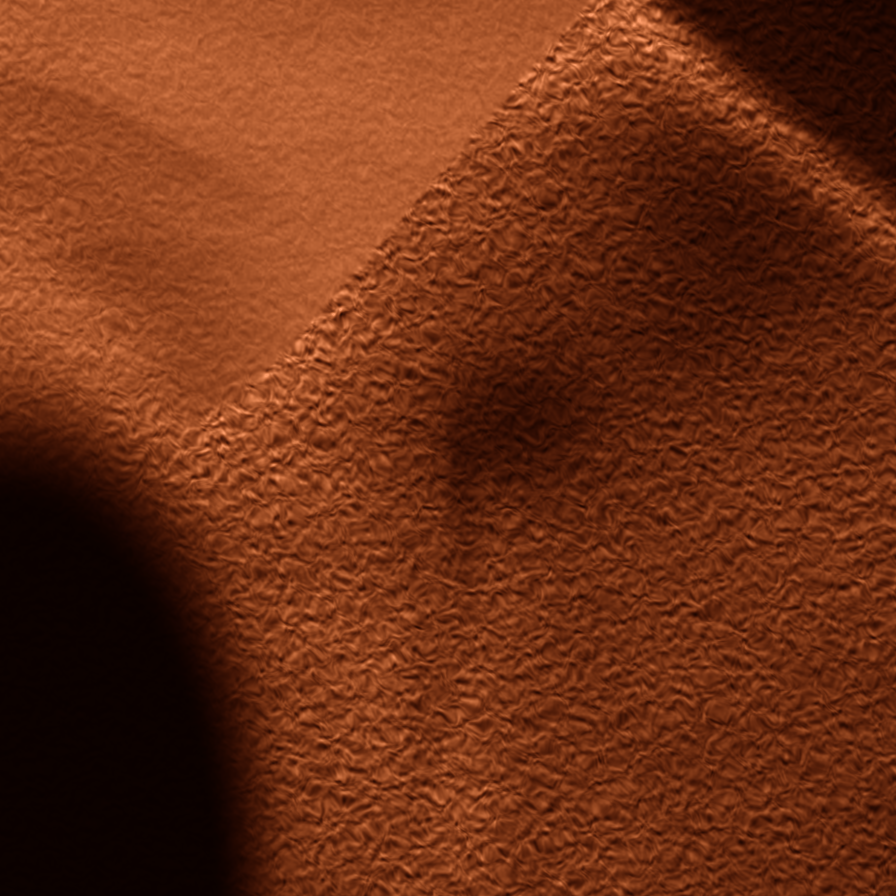
A WebGL 1 fragment shader for this texture:

```glsl
precision highp float;
// Draped suede: a smooth back sheet, a grained front fold and two deep shadows.
// Soft gaussian pools model the light; a noise relief adds the nap, and one
// tone value is finally mapped to a warm brown ramp.
uniform vec2 u_resolution;

float hash(vec2 p) {
  vec3 q = fract(vec3(p.xyx) * 0.1031);
  q += dot(q, q.yzx + 33.33);
  return fract((q.x + q.y) * q.z);
}

float noise(vec2 p) {
  vec2 i = floor(p);
  vec2 f = fract(p);
  f = f * f * (3.0 - 2.0 * f);
  return mix(mix(hash(i), hash(i + vec2(1.0, 0.0)), f.x),
             mix(hash(i + vec2(0.0, 1.0)), hash(i + vec2(1.0, 1.0)), f.x), f.y);
}

float fbm(vec2 p) {
  float sum = 0.0;
  float amp = 0.5;
  for (int i = 0; i < 4; i++) {
    sum += amp * noise(p);
    p = mat2(0.8, 0.6, -0.6, 0.8) * p * 2.03 + 7.1;
    amp *= 0.5;
  }
  return sum;
}

// Soft elliptical pool, rotated by angle
float pool(vec2 p, vec2 center, vec2 radius, float angle) {
  vec2 d = p - center;
  float c = cos(angle);
  float s = sin(angle);
  d = vec2(c * d.x + s * d.y, c * d.y - s * d.x) / radius;
  return exp(-dot(d, d));
}

// Height of the front fold's upper edge
float foldEdge(float x) {
  float h = x - 0.255;
  return 0.53 + 0.58 * (h + sqrt(h * h + 0.0012));
}

// Pebbled nap, lit from the upper left
float napHeight(vec2 p) {
  return noise(p) + 0.45 * noise(p * 2.1 + 19.0);
}

float nap(vec2 p) {
  vec2 q = mat2(0.94, 0.34, -0.34, 0.94) * p * vec2(125.0, 150.0);
  q += 1.3 * vec2(noise(q * 0.45), noise(q * 0.45 + 41.0));
  return napHeight(q) - napHeight(q + vec2(-0.35, 0.65));
}

float backTone(vec2 p) {
  float crease = p.y - (0.915 - 0.42 * p.x) - 0.012 * sin(p.x * 14.0);
  float fade = 1.0 - smoothstep(0.12, 0.42, p.x);
  float below = 1.0 - smoothstep(-0.012, 0.012, crease);
  float tone = 0.70 - 0.08 * below * fade;
  tone -= 0.07 * fade * exp(-abs(crease) * 45.0);
  tone -= 0.07 * pool(p, vec2(0.50, 1.0), vec2(0.28, 0.09), 0.0);
  tone -= 0.07 * pool(p, vec2(0.13, 0.71), vec2(0.12, 0.05), -0.5);
  tone += 0.08 * pool(p, vec2(0.07, 0.64), vec2(0.13, 0.05), -0.65);
  tone -= 0.07 * pool(p, vec2(0.22, 0.57), vec2(0.07, 0.06), 0.4);
  return tone + 0.13 * (fbm(p * vec2(5.0, 16.0)) - 0.47);
}

float frontTone(vec2 p, float edgeDist) {
  float tone = 0.44;
  // Light along the crest and down the left flank
  tone += 0.18 * exp(-max(edgeDist, 0.0) * 11.0);
  tone += 0.15 * pool(p, vec2(0.66, 0.95), vec2(0.13, 0.08), 0.6);
  tone += 0.06 * pool(p, vec2(0.30, 0.58), vec2(0.13, 0.06), 0.7);
  tone += 0.09 * pool(p, vec2(0.40, 0.26), vec2(0.09, 0.28), 0.25);
  tone += 0.07 * pool(p, vec2(0.52, 0.10), vec2(0.05, 0.19), 0.0);
  // Hollows in the drape
  tone -= 0.17 * pool(p, vec2(0.80, 0.76), vec2(0.20, 0.12), -0.6);
  tone -= 0.20 * pool(p, vec2(0.57, 0.52), vec2(0.09, 0.08), 0.5);
  tone -= 0.10 * pool(p, vec2(0.70, 0.60), vec2(0.24, 0.13), 0.4);
  tone -= 0.10 * pool(p, vec2(0.517, 0.43), vec2(0.018, 0.11), 0.03);
  tone -= 0.08 * pool(p, vec2(0.475, 0.20), vec2(0.03, 0.10), -0.15);
  tone -= 0.07 * pool(p, vec2(1.0, 0.0), vec2(0.22, 0.25), 0.0);
  return tone + 0.10 * (fbm(p * vec2(9.0, 13.0)) - 0.47);
}

vec3 suede(float tone) {
  float t = clamp(tone, 0.0, 1.0);
  return vec3(t, 0.62 * pow(t, 1.5), 0.42 * pow(t, 2.2));
}

void main() {
  vec2 p = gl_FragCoord.xy / u_resolution;

  // Front fold over the back sheet; the edge dissolves to the left
  float edgeDist = (foldEdge(p.x) - p.y) * 0.66;
  float softness = mix(0.075, 0.004, smoothstep(0.10, 0.27, p.x));
  float front = smoothstep(-softness, softness, edgeDist);
  float tone = mix(backTone(p), frontTone(p, edgeDist), front);

  // Right ridge with the dark slope behind it
  float ridge = (p.y - 0.987 + 0.832 * (p.x - 0.703)) * 0.769;
  float right = smoothstep(0.66, 0.76, p.x);
  tone += 0.17 * right * exp(-pow((ridge + 0.006) / 0.030, 2.0));
  float slope = smoothstep(0.0, 0.055, ridge) * smoothstep(0.68, 0.74, p.x);
  tone = mix(tone, 0.17 - 0.4 * max(ridge - 0.08, 0.0), slope);

  // Deep hollow at the lower left
  float lit = smoothstep(0.87, 1.27, length(p / vec2(0.27, 0.50)));
  tone = mix(0.045, tone, lit);

  // Nap is strong on the front and faint on the back
  float leftNap = 0.20 * (1.0 - smoothstep(0.05, 0.35, p.x + 0.6 * (p.y - 0.65)));
  float napAmount = mix(0.13 + leftNap, 0.68, front) * mix(0.3, 1.0, lit);
  tone *= 1.0 + napAmount * nap(p);
  tone *= 1.0 + 0.10 * (noise(p * 310.0) - 0.5);
  gl_FragColor = vec4(suede(tone), 1.0);
}
```
